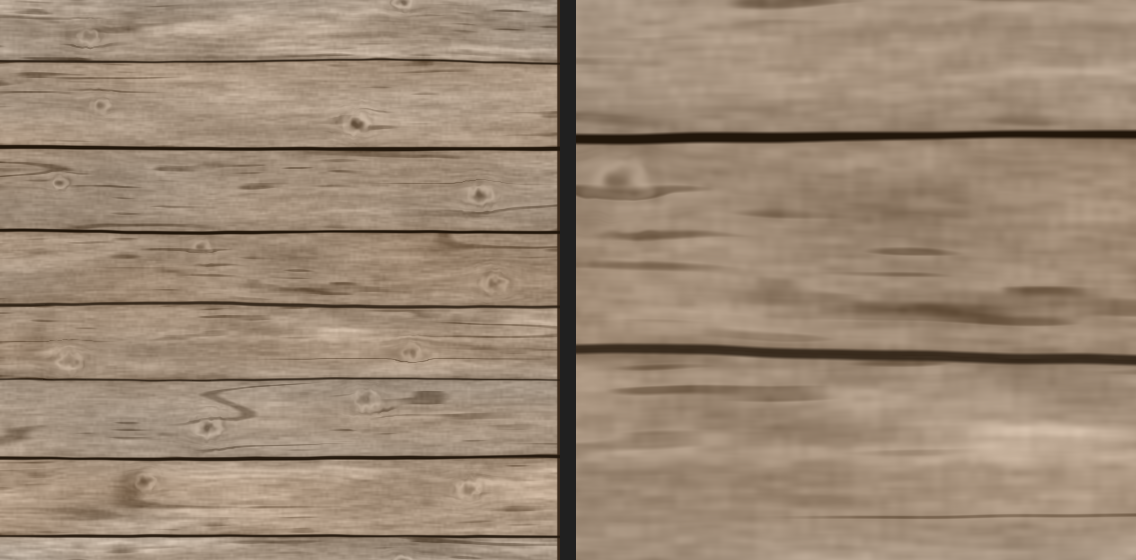
Left: the whole. Right: its middle third, enlarged.
Reproduce this texture procedurally as a WebGL 2 fragment shader.

```glsl
#version 300 es
precision highp float;
// Seven weathered horizontal planks with dark seams, knots and a dark right edge.

#define PLANKS 7
#define FIRST_SEAM 0.039
#define SEAM_WAVE 0.009
#define EDGE_WIDTH 0.005
#define GRAIN 0.16
#define CRACKS 0.17
#define WASH 0.17
#define KNOTS 2

uniform vec2 u_resolution;
out vec4 fragColor;

const vec3 WOOD = vec3(0.645, 0.575, 0.503);
const vec3 WARM = vec3(0.018, 0.0, -0.016);
const vec3 GAP = vec3(0.13, 0.085, 0.04);
const vec3 EDGE = vec3(0.24, 0.17, 0.11);

// Per plank, bottom to top: seam half width, seam depth, whitewash, tone.
const float HALF_WIDTH[7] = float[](0.0022, 0.0028, 0.0015, 0.0026, 0.0026, 0.0033, 0.0018);
const float DEPTH[7] = float[](0.92, 0.96, 0.75, 0.76, 1.0, 1.0, 0.82);
const float WHITE[7] = float[](0.85, 0.2, 0.8, 0.25, 0.12, 0.1, 1.0);
const float TONE[7] = float[](-0.01, 0.005, -0.01, -0.03, -0.005, 0.015, -0.01);

float hash(vec2 p) {
  vec3 q = fract(vec3(p.xyx) * 0.1031);
  q += dot(q, q.yzx + 33.33);
  return fract((q.x + q.y) * q.z);
}

float noise(vec2 p) {
  vec2 i = floor(p), f = fract(p);
  f = f * f * (3.0 - 2.0 * f);
  return mix(mix(hash(i), hash(i + vec2(1, 0)), f.x),
             mix(hash(i + vec2(0, 1)), hash(i + vec2(1, 1)), f.x), f.y);
}

float fbm(vec2 p) {
  float sum = 0.0, amp = 0.53;
  for (int i = 0; i < 4; i++) {
    sum += amp * noise(p);
    p = p * 2.03 + 17.1;
    amp *= 0.5;
  }
  return sum;
}

// Height of a seam: even pitch, narrower planks mid-way, slight bowing.
float seamHeight(int i, float x) {
  float n = float(i), bump = (n - 4.2) / 1.5;
  float bow = noise(vec2(x * 3.0, n * 7.3 + 2.0)) - 0.5;
  float nick = noise(vec2(x * 22.0, n * 5.7 + 40.0)) - 0.5;
  return FIRST_SEAM + n / float(PLANKS) - 0.024 * exp(-bump * bump)
       + SEAM_WAVE * bow + 0.0014 * nick;
}

// Bends the grain around the knots of a plank and returns their shading.
float knots(inout vec2 p, float plank) {
  float shade = 0.0;
  vec2 bent = p;
  for (int k = 0; k < KNOTS; k++) {
    vec2 id = vec2(plank * 3.7 + 11.0, float(k) * 9.1 + 4.0);
    vec2 center = vec2((float(k) + 0.1 + 0.8 * hash(id)) / float(KNOTS), 0.03 + 0.075 * hash(id + 5.3));
    float size = mix(0.007, 0.014, hash(id + 8.9));
    float strength = mix(0.1, 0.32, hash(id + 2.7));
    vec2 d = p - center;
    float r = length(d * vec2(0.8, 1.1)) / size + 0.7 * (noise(p * 130.0) - 0.5);
    bent.y -= d.y * 0.75 * exp(-0.16 * r * r);
    shade -= strength * exp(-2.2 * r * r);
    shade += 0.07 * exp(-5.0 * (r - 1.3) * (r - 1.3));
    shade -= 0.3 * strength * exp(-7.0 * (r - 1.9) * (r - 1.9)) * smoothstep(0.3, 0.7, noise(p * 70.0));
  }
  p = bent;
  return shade;
}

// Brightness offset of the wood surface.
float woodTone(vec2 p, int plank) {
  float n = float(plank), white = WHITE[plank];
  float shade = knots(p, n);
  p += vec2(n * 5.31, n * 3.17);
  p.y += 0.006 * (noise(p * vec2(5.0, 9.0)) - 0.5);
  shade += TONE[plank] + 0.13 * (fbm(p * vec2(4.0, 17.0)) - 0.5);
  shade += GRAIN * (fbm(p * vec2(9.0, 85.0)) - 0.5);
  shade += 0.07 * (noise(p * vec2(55.0, 240.0)) - 0.5);
  shade += 0.035 * (noise(p * vec2(190.0, 130.0)) - 0.5);
  // Pale worn streaks and curved figure.
  float worn = smoothstep(0.45, 0.78, fbm(p * vec2(5.0, 26.0) + 31.0));
  shade += WASH * white * (worn * (0.4 + 0.6 * noise(p * vec2(24.0, 160.0))) - 0.08);
  shade += 0.022 * white * sin(45.0 * noise(p * vec2(2.2, 13.0)));
  // Short dark fibres and a few long wandering cracks.
  float fibre = smoothstep(0.68, 0.94, noise(p * vec2(13.0, 150.0) + 7.0));
  shade -= CRACKS * fibre * smoothstep(0.3, 0.7, noise(p * vec2(4.0, 18.0) + 53.0));
  float split = 1.0 - smoothstep(0.008, 0.045, abs(noise(p * vec2(2.0, 28.0) + 71.0) - 0.5));
  return shade - CRACKS * split * smoothstep(0.5, 0.75, noise(p * vec2(4.0, 11.0) + 19.0));
}

void main() {
  vec2 uv = gl_FragCoord.xy / u_resolution;
  float soft = max(1.0 / u_resolution.y, 0.0013);
  int plank = PLANKS - 1;
  float base = seamHeight(plank, uv.x) - 1.0;
  float gap = 0.0, shadow = 0.0;
  for (int i = 0; i < PLANKS; i++) {
    float y = seamHeight(i, uv.x), d = abs(uv.y - y);
    if (uv.y > y) { plank = i; base = y; }
    float w = HALF_WIDTH[i] * (0.7 + 0.6 * noise(vec2(uv.x * 7.0, float(i) * 3.9)));
    gap = max(gap, DEPTH[i] * (1.0 - smoothstep(w - soft, w + soft, d)));
    shadow += 0.13 * exp(-d / 0.0045);
  }
  float tone = woodTone(vec2(uv.x, uv.y - base), plank);
  float warmth = hash(vec2(float(plank), 6.0)) + noise(uv * vec2(4.0, 16.0)) - 0.9;
  vec3 color = WOOD + tone - shadow + WARM * warmth;
  color = mix(color, GAP, gap);
  // Dark strip closing the right side.
  float side = smoothstep(-soft, soft, uv.x - 1.0 + EDGE_WIDTH);
  color = mix(color, mix(EDGE, GAP, gap), side);
  fragColor = vec4(clamp(color, 0.0, 1.0), 1.0);
}
```
